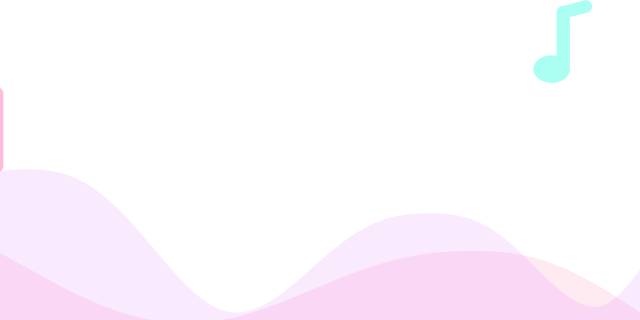
This background is drawn by a Shadertoy shader. Its source:

```glsl
// Pastel waves along the foot of a white page, with a mint music note
// at the upper right and the rounded edge of a rose card at the left.
// Waves are eased arcs between crests and troughs; the rest are distance shapes.

// Canvas units: x runs 0..2, y runs 0..1, origin at the lower left.
const vec2 CANVAS = vec2(2.0, 1.0);

const vec3 PAGE     = vec3(1.0);
const vec3 LAVENDER = vec3(0.976, 0.922, 0.994);
const vec3 BLUSH    = vec3(0.996, 0.918, 0.945);
const vec3 ORCHID   = vec3(0.978, 0.845, 0.960);
const vec3 MINT     = vec3(0.665, 0.997, 0.950);
const vec3 ROSE     = vec3(1.0, 0.735, 0.860);

// Wave knots alternate crest, trough, crest...
const int KNOTS = 5;
const vec2 BACK_WAVE[KNOTS] = vec2[KNOTS](
    vec2(0.083, 0.471), vec2(0.737, 0.0235), vec2(1.341, 0.333),
    vec2(1.862, 0.0417), vec2(2.240, 0.318));
const vec2 FRONT_WAVE[KNOTS] = vec2[KNOTS](
    vec2(-0.391, 0.341), vec2(0.586, -0.0104), vec2(1.477, 0.216),
    vec2(2.344, -0.120), vec2(3.200, 0.200));

// Skew above 1 broadens the crest and sharpens the trough.
const vec4 BACK_SKEW  = vec4(1.26, 1.26, 1.33, 1.30);
const vec4 FRONT_SKEW = vec4(0.95, 1.13, 1.20, 1.00);

const vec2 NOTE_HEAD   = vec2(1.724, 0.784);
const vec2 HEAD_RADII  = vec2(0.0573, 0.0430);
const vec2 STEM_BASE   = vec2(1.760, 0.786);
const vec2 STEM_TOP    = vec2(1.760, 0.961);
const vec2 FLAG_TIP    = vec2(1.831, 0.980);
const float STEM_RADIUS = 0.0208;
const float FLAG_RADIUS = 0.0195;

const vec2 CARD_CENTER = vec2(-0.026, 0.594);
const vec2 CARD_HALF   = vec2(0.0365, 0.133);
const float CARD_ROUND = 0.020;

const float PI = 3.14159;

// Smooth fill of the region where the distance is negative.
float coverage(float d) {
    return clamp(0.5 - d / max(fwidth(d), 1e-5), 0.0, 1.0);
}

// Height of a wave: a skewed cosine arc in the segment holding x.
float waveHeight(float x, vec2 knots[KNOTS], vec4 skew) {
    int segment = 0;
    for (int i = 1; i < KNOTS - 1; i++) {
        if (x >= knots[i].x) segment = i;
    }
    bool falling = segment % 2 == 0;
    vec2 crest  = falling ? knots[segment] : knots[segment + 1];
    vec2 trough = falling ? knots[segment + 1] : knots[segment];
    float t = clamp(abs(x - crest.x) / abs(trough.x - crest.x), 0.0, 1.0);
    float drop = 0.5 - 0.5 * cos(PI * pow(t, skew[segment]));
    return mix(crest.y, trough.y, drop);
}

float capsule(vec2 p, vec2 a, vec2 b, float radius) {
    vec2 axis = b - a;
    float t = clamp(dot(p - a, axis) / dot(axis, axis), 0.0, 1.0);
    return length(p - a - axis * t) - radius;
}

float roundedBox(vec2 p, vec2 halfSize, float radius) {
    vec2 q = abs(p) - halfSize + radius;
    return length(max(q, 0.0)) + min(max(q.x, q.y), 0.0) - radius;
}

float musicNote(vec2 p) {
    float head = (length((p - NOTE_HEAD) / HEAD_RADII) - 1.0) * HEAD_RADII.y;
    float stem = capsule(p, STEM_BASE, STEM_TOP, STEM_RADIUS);
    float flag = capsule(p, STEM_TOP, FLAG_TIP, FLAG_RADIUS);
    return min(head, min(stem, flag));
}

void mainImage(out vec4 fragColor, in vec2 fragCoord) {
    vec2 p = fragCoord / iResolution.xy * CANVAS;

    // Translucent waves, with a deeper tint where they overlap
    float back  = coverage(p.y - waveHeight(p.x, BACK_WAVE, BACK_SKEW));
    float front = coverage(p.y - waveHeight(p.x, FRONT_WAVE, FRONT_SKEW));
    vec3 color = mix(PAGE, LAVENDER, back);
    color = mix(color, mix(BLUSH, ORCHID, back), front);

    // Card edge and music note
    float card = roundedBox(p - CARD_CENTER, CARD_HALF, CARD_ROUND);
    color = mix(color, ROSE, coverage(card));
    color = mix(color, MINT, coverage(musicNote(p)));

    fragColor = vec4(color, 1.0);
}
```
